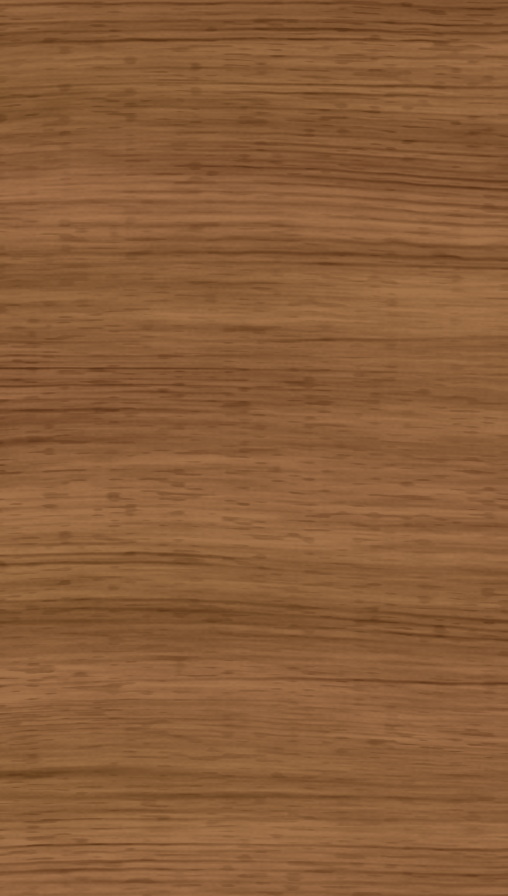
Write a WebGL 2 fragment shader that draws this texture.

```glsl
#version 300 es
precision highp float;

#define DARK_WOOD vec3(0.445, 0.283, 0.155)
#define LIGHT_WOOD vec3(0.583, 0.402, 0.252)
#define BASE_TONE 0.76
#define BAND_DEPTH 0.75
#define STREAK_DEPTH 0.55
#define FIBRE_DEPTH 0.65
#define RING_DEPTH 0.85
#define RING_COUNT 92.0
#define PORE_DEPTH 0.45
#define GRAIN_BEND 0.028

uniform vec2 u_resolution;
out vec4 fragColor;

float hash(vec2 p) {
    return fract(sin(dot(p, vec2(127.1, 311.7))) * 43758.5453);
}

// Smooth value noise in 0..1
float noise(vec2 p) {
    vec2 cell = floor(p);
    vec2 f = fract(p);
    f = f * f * (3.0 - 2.0 * f);
    float low = mix(hash(cell), hash(cell + vec2(1.0, 0.0)), f.x);
    float high = mix(hash(cell + vec2(0.0, 1.0)), hash(cell + vec2(1.0, 1.0)), f.x);
    return mix(low, high, f.y);
}

// Noise centred on zero
float signedNoise(vec2 p) {
    return noise(p) - 0.5;
}

// Bends the straight grain into slow swells and small wobbles
vec2 bendGrain(vec2 p) {
    float swell = signedNoise(p * vec2(1.9, 5.0) + 3.7);
    float ripple = signedNoise(p * vec2(5.0, 16.0) + 21.3);
    float wobble = signedNoise(p * vec2(38.0, 60.0) + 8.1);
    return vec2(p.x, p.y + GRAIN_BEND * (swell + 0.2 * ripple + 0.05 * wobble));
}

// Thin dark growth lines, each with its own strength along its length
float growthLines(vec2 g) {
    float r = g.y * RING_COUNT + 5.0 * noise(g * vec2(0.8, 13.0) + 40.0);
    float id = floor(r);
    float f = fract(r);
    float centre = 0.4 + 0.2 * hash(vec2(id, 5.0));
    float line = smoothstep(centre - 0.36, centre, f)
               * (1.0 - smoothstep(centre, centre + 0.28, f));
    float strength = hash(vec2(id, 17.0)) * (0.35 + noise(vec2(g.x * 6.0, id * 7.3)));
    float zone = smoothstep(0.15, 0.7, noise(g * vec2(2.0, 11.0) + 63.0));
    return line * strength * mix(0.4, 1.2, zone);
}

// Short dark dashes, broken up along the grain
float pores(vec2 g) {
    float dashes = smoothstep(0.6, 0.9, noise(g * vec2(55.0, 330.0) + 11.0));
    return dashes * (0.4 + noise(g * vec2(4.0, 30.0) + 77.0));
}

void main() {
    vec2 p = gl_FragCoord.xy / u_resolution.y;
    vec2 g = bendGrain(p);

    // Broad bands and medium streaks
    float bands = signedNoise(g * vec2(0.9, 13.0) + 5.0)
                + 0.6 * signedNoise(g * vec2(1.8, 34.0) + 29.0);
    float streaks = signedNoise(g * vec2(4.0, 80.0) + 51.0);

    // Fine fibres
    float fibres = 0.6 * signedNoise(g * vec2(11.0, 210.0) + 13.0)
                 + 0.6 * signedNoise(g * vec2(34.0, 400.0) + 91.0)
                 + 0.25 * signedNoise(p * vec2(260.0, 420.0));

    float tone = BASE_TONE + BAND_DEPTH * bands + STREAK_DEPTH * streaks
               + FIBRE_DEPTH * fibres
               - RING_DEPTH * growthLines(g) - PORE_DEPTH * pores(g);

    // Slight drift between reddish and yellowish wood
    float warmth = signedNoise(g * vec2(1.2, 9.0) + 120.0);
    vec3 colour = mix(DARK_WOOD, LIGHT_WOOD, clamp(tone, -0.6, 1.35));
    colour += warmth * vec3(0.008, -0.006, 0.012);

    fragColor = vec4(colour, 1.0);
}
```
